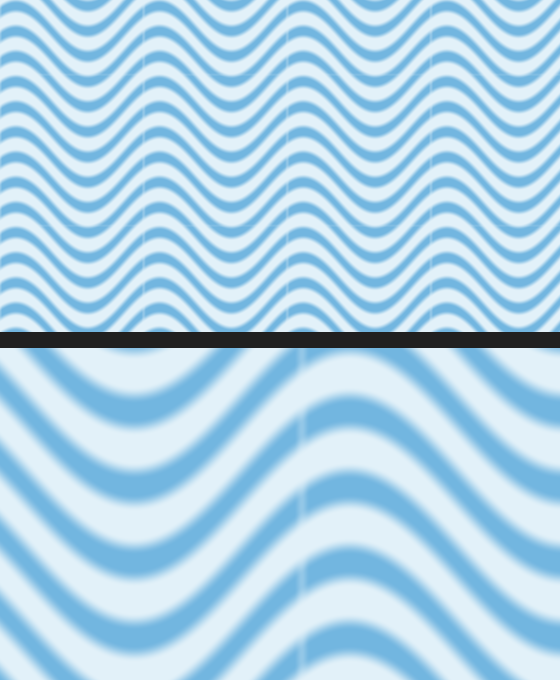
Top, the full canvas; bottom, a detail of the centre.
A WebGL 1 fragment shader for this pattern:

```glsl
precision highp float;
// Soft blue wavy stripes on pale ice blue, with faint seams between tiles.

uniform vec2 u_resolution;

const float TAU = 6.2831853;
const vec3 PALE = vec3(0.885, 0.944, 0.975);
const vec3 BLUE = vec3(0.447, 0.712, 0.878);

// All lengths are fractions of the canvas height.
const float STRIPE_PITCH = 0.0758;
const float STRIPES_PER_TILE = 6.0;
const float TILE_WIDTH = 0.4327;
const float CREST_X = 0.048;
const float CREST_Y = 0.397;
const float BLUE_SHARE = 0.425;
const float EDGE_BLUR = 0.0085;

// Signed offset from the nearest multiple of a period.
float nearestOffset(float x, float period) {
    return (fract(x / period + 0.5) - 0.5) * period;
}

// Coverage of stripes shifted down along a cosine wave.
float waveStripes(vec2 p, float wavelength, float pitch, float share, float blur) {
    float phase = TAU * p.x / wavelength;
    float drop = pitch * (1.0 - cos(phase));
    float slope = pitch * TAU / wavelength * sin(phase);
    float vertical = abs(nearestOffset(p.y - drop, pitch)) - 0.5 * share * pitch;
    float edge = vertical / sqrt(1.0 + slope * slope);
    return 1.0 - smoothstep(-blur, blur, edge);
}

// Soft thin line repeated at every period.
float seam(float x, float period, float halfWidth) {
    return 1.0 - smoothstep(0.0, halfWidth, abs(nearestOffset(x, period)));
}

void main() {
    vec2 p = gl_FragCoord.xy / u_resolution.y;
    p.y = 1.0 - p.y;
    float pixel = 1.0 / u_resolution.y;

    float blue = waveStripes(p - vec2(CREST_X, CREST_Y), TILE_WIDTH,
                             STRIPE_PITCH, BLUE_SHARE, max(EDGE_BLUR, pixel));

    // Tile joins wash out the blue slightly; the left canvas edge is a join.
    float tileHeight = STRIPE_PITCH * STRIPES_PER_TILE;
    float wear = 0.3 * seam(p.x, TILE_WIDTH, 0.008);
    wear = max(wear, 0.13 * seam(p.y - 0.225, tileHeight, 0.006));

    gl_FragColor = vec4(mix(PALE, BLUE, blue * (1.0 - wear)), 1.0);
}
```
